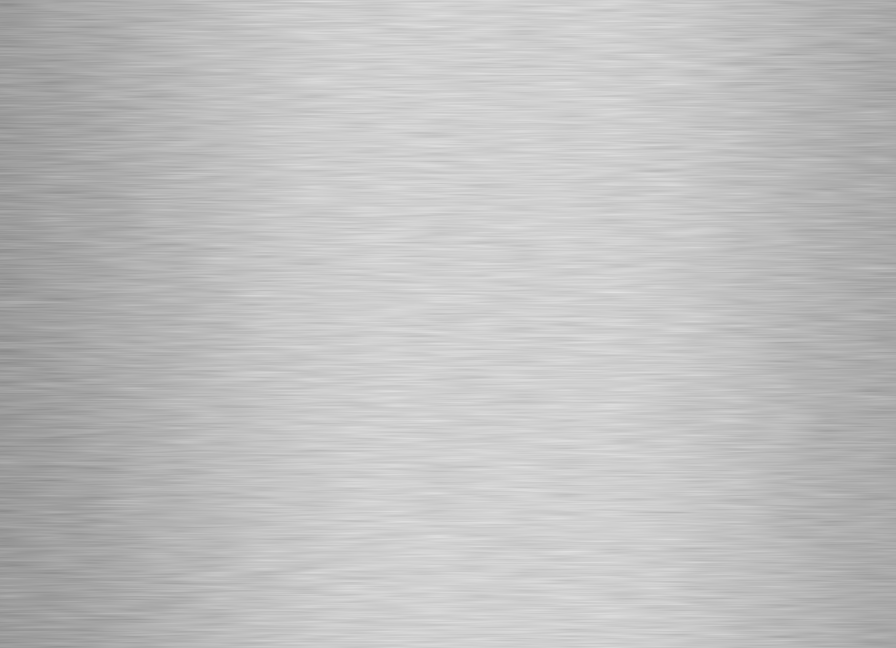
Reproduce this texture procedurally as a WebGL 2 fragment shader.

```glsl
#version 300 es
precision highp float;

uniform vec2 u_resolution;
out vec4 fragColor;

// Unit gradient vector for an integer lattice cell
vec2 latticeGradient(vec2 cell, uint seed) {
    uvec2 c = uvec2(ivec2(cell) + 4096);
    uint h = c.x * 1597u + c.y * 51749u + seed * 7919u;
    h = (h ^ (h >> 15)) * 73244475u;
    h = (h ^ (h >> 13)) * 73244475u;
    h ^= h >> 16;
    float angle = float(h & 65535u) / 65536.0 * 6.28319;
    return vec2(cos(angle), sin(angle));
}

float gradientNoise(vec2 p, uint seed) {
    vec2 cell = floor(p);
    vec2 f = p - cell;
    vec2 w = f * f * f * (f * (f * 6.0 - 15.0) + 10.0);
    vec2 e = vec2(1.0, 0.0);
    float a = dot(latticeGradient(cell, seed), f);
    float b = dot(latticeGradient(cell + e.xy, seed), f - e.xy);
    float c = dot(latticeGradient(cell + e.yx, seed), f - e.yx);
    float d = dot(latticeGradient(cell + e.xx, seed), f - e.xx);
    return mix(mix(a, b, w.x), mix(c, d, w.x), w.y);
}

// One layer of horizontal scratches, faded where thinner than a pixel
float scratches(vec2 p, vec2 frequency, uint seed, float pixel) {
    float visible = 1.0 - smoothstep(1.2, 2.4, frequency.y * pixel);
    float n = gradientNoise(p * frequency + vec2(0.37, 0.61), seed);
    return n * (0.6 + 1.6 * abs(n)) * visible;
}

// Hairline to medium scratches combined
float brushedGrain(vec2 p, float pixel) {
    float grain = 0.0;
    vec2 frequency = vec2(15.0, 430.0);
    float strength = 0.043;
    for (uint i = 0u; i < 5u; i++) {
        grain += strength * scratches(p, frequency, i + 1u, pixel);
        frequency *= vec2(0.84, 0.65);
        strength *= 0.8;
    }
    return grain;
}

// Soft reflection: dark left side, bright centre, dimmer right edge
float sheen(vec2 uv) {
    float tilt = 0.035 * (uv.y - 0.5);
    float left = mix(0.595, 0.815, smoothstep(-0.08, 0.45, uv.x + tilt));
    return left - 0.17 * smoothstep(0.65, 1.08, uv.x);
}

void main() {
    vec2 uv = gl_FragCoord.xy / u_resolution;
    vec2 p = gl_FragCoord.xy / u_resolution.y;
    float pixel = 1.0 / u_resolution.y;
    float metal = sheen(uv) + brushedGrain(p, pixel);
    fragColor = vec4(vec3(clamp(metal, 0.0, 1.0)), 1.0);
}
```
